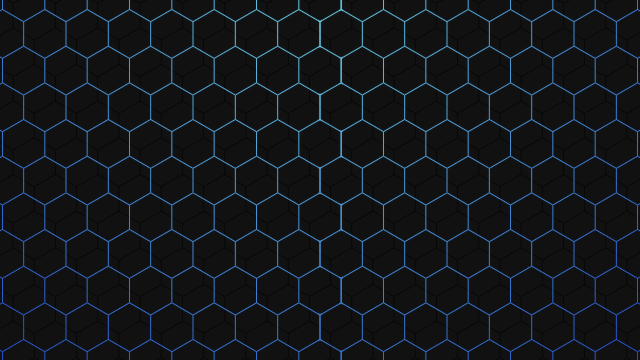
This pattern is drawn by a Shadertoy shader. Its source:

```glsl
// Distance to the nearest edge of a pointy-top hexagon grid with unit pitch
float hexEdge(vec2 p) {
    vec2 cell = vec2(1.0, sqrt(3.0));
    vec2 a = mod(p, cell) - 0.5 * cell;
    vec2 b = mod(p - 0.5 * cell, cell) - 0.5 * cell;
    vec2 g = abs(dot(a, a) < dot(b, b) ? a : b);
    return 0.5 - max(g.x, dot(g, vec2(0.5, 0.866)));
}

// Pixel coverage of a line, also correct when it is thinner than a pixel
float lineCoverage(float dist, float halfWidth, float pixel) {
    return clamp(0.5 + (halfWidth - dist) / pixel, 0.0, 1.0)
         - clamp(0.5 - (halfWidth + dist) / pixel, 0.0, 1.0);
}

void mainImage(out vec4 fragColor, in vec2 fragCoord) {
    float pitch = 0.1176;
    vec2 uv = (fragCoord - 0.5 * iResolution.xy) / iResolution.y;
    vec2 p = (uv + vec2(0.0, 0.0016)) / pitch - vec2(0.5, 0.0);
    float pixel = 1.0 / (iResolution.y * pitch);

    float brightEdge = hexEdge(p);
    float darkEdge = hexEdge(p - vec2(0.25, -0.433));

    // Cyan at the top centre, fading to deep blue in the lower corners
    float fade = length(uv - vec2(0.0, 0.5)) / 1.35;
    vec3 lineColor = mix(vec3(0.42, 0.82, 0.90), vec3(0.14, 0.31, 0.78), fade);

    // Charcoal panels with black seams, half a cell out of step
    vec3 color = vec3(0.070, 0.066, 0.066);
    color = mix(color, vec3(0.012), 0.9 * lineCoverage(darkEdge, 0.009, pixel));

    // Shadow and faint glow beside the bright lines
    float halo = exp(-30.0 * brightEdge);
    color = color * (1.0 - 0.35 * halo) + 0.07 * halo * lineColor;

    // Bright grid, heavier on the two central columns of upright edges
    float central = 1.0 - smoothstep(0.03, 0.05, abs(abs(p.x + 0.25) - 0.25));
    float halfWidth = mix(0.0115, 0.018, central);
    color = mix(color, lineColor, lineCoverage(brightEdge, halfWidth, pixel));

    fragColor = vec4(color, 1.0);
}
```
